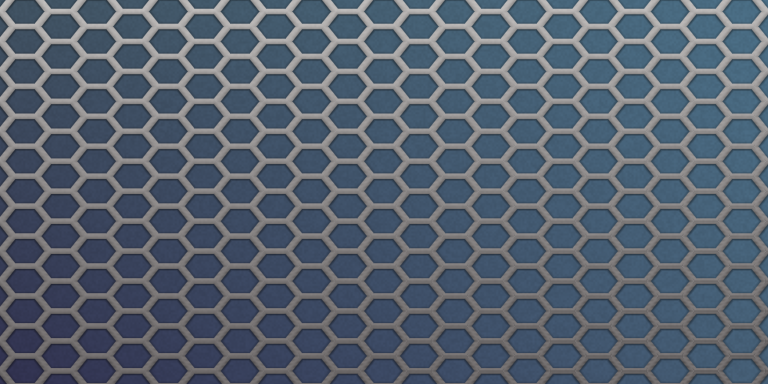
Reproduce this pattern procedurally as a Shadertoy shader.

```glsl
// Metal honeycomb grille, stretched sideways, over a blue panel.
// Two interleaved lattices give the nearest hexagon; the distance to its
// border shapes the bevelled bars, their ribs and the shadow they cast.

#define ROW_PITCH 0.0780      // vertical repeat, in canvas heights
#define COLUMN_PITCH 0.1867   // horizontal repeat, in canvas heights
#define ORIGIN vec2(0.0651, 0.0340)
#define BAR_HALF 0.095        // half bar width, in row pitches
#define SHADOW_REACH 0.085    // shadow inside a cell, in row pitches
#define RIBS_PER_ROW 7.0
#define RIB_DEPTH 0.22
#define GRAIN 0.035
#define BAR_LOW vec3(0.435, 0.420, 0.420)
#define BAR_HIGH vec3(0.700, 0.690, 0.685)

float hash(vec2 p) {
    vec3 q = fract(p.xyx * vec3(0.1031, 0.1030, 0.0973));
    q += dot(q, q.yzx + 33.33);
    return fract((q.x + q.y) * q.z);
}

float valueNoise(vec2 p) {
    vec2 cell = floor(p), f = fract(p);
    f = f * f * (3.0 - 2.0 * f);
    float low = mix(hash(cell), hash(cell + vec2(1, 0)), f.x);
    float high = mix(hash(cell + vec2(0, 1)), hash(cell + vec2(1, 1)), f.x);
    return mix(low, high, f.y);
}

// Offset from the centre of the nearest flat-topped hexagon of height 1
vec2 hexOffset(vec2 p) {
    vec2 pitch = vec2(sqrt(3.0), 1.0), halfPitch = 0.5 * pitch;
    vec2 a = mod(p + halfPitch, pitch) - halfPitch;
    vec2 b = mod(p, pitch) - halfPitch;
    return dot(a, a) < dot(b, b) ? a : b;
}

// Distance inward from the hexagon border
float hexBorder(vec2 p) {
    p = abs(p);
    return 0.5 - max(p.y, dot(p, vec2(0.8660, 0.5)));
}

vec3 panelColor(vec2 uv) {
    vec3 bottom = mix(vec3(0.19, 0.19, 0.31), vec3(0.27, 0.37, 0.46), uv.x);
    vec3 top = mix(vec3(0.25, 0.32, 0.38), vec3(0.29, 0.43, 0.52), uv.x);
    return mix(bottom, top, uv.y);
}

void mainImage(out vec4 fragColor, in vec2 fragCoord) {
    vec2 uv = fragCoord / iResolution.xy;
    vec2 p = fragCoord / iResolution.y;
    float pixel = 1.0 / (iResolution.y * ROW_PITCH);

    vec2 pitch = vec2(COLUMN_PITCH / sqrt(3.0), ROW_PITCH);
    vec2 offset = hexOffset((p - ORIGIN) / pitch);
    float border = hexBorder(offset);
    float upper = smoothstep(-0.2, 0.2, offset.y);

    // Grained panel, shaded below the bars and faintly above them
    float grain = valueNoise(p * 190.0) + 0.5 * valueNoise(p * 90.0) - 0.75;
    vec3 panel = panelColor(uv) * (1.0 + 2.0 * GRAIN * grain);
    float shadow = 1.0 - smoothstep(0.0, SHADOW_REACH, border - BAR_HALF);
    panel *= 1.0 - shadow * mix(0.16, 0.38, upper);

    // Rounded bar: lit on its upper side, dark on its lower side
    float across = clamp(border / BAR_HALF, 0.0, 1.0);
    float side = across * mix(1.0, -1.0, upper);
    vec3 bar = mix(BAR_LOW, BAR_HIGH, pow(uv.y, 1.4));
    bar *= 1.03 + 0.13 * side - 0.10 * across * across;

    // Fine ribs along the slanted bars, worn smooth toward the top
    float slanted = smoothstep(0.02, 0.10, 0.5 - abs(offset.y) - border);
    float rib = 0.5 + 0.5 * cos(6.2832 * RIBS_PER_ROW * offset.y);
    float wear = mix(1.0, 0.2, uv.y) * mix(0.7, 1.0, uv.x);
    bar *= 1.0 - RIB_DEPTH * slanted * rib * wear * across;

    // Thin seam along the flat bars, deepest at the lower right
    float seam = 1.0 - smoothstep(0.0, 0.05, border);
    bar *= 1.0 - 0.18 * seam * (1.0 - slanted) * (1.0 - uv.y) * uv.x;
    bar *= 1.0 + GRAIN * grain;

    float barMask = 1.0 - smoothstep(-0.6 * pixel, 0.6 * pixel, border - BAR_HALF);
    fragColor = vec4(mix(panel, bar, barMask), 1.0);
}
```
